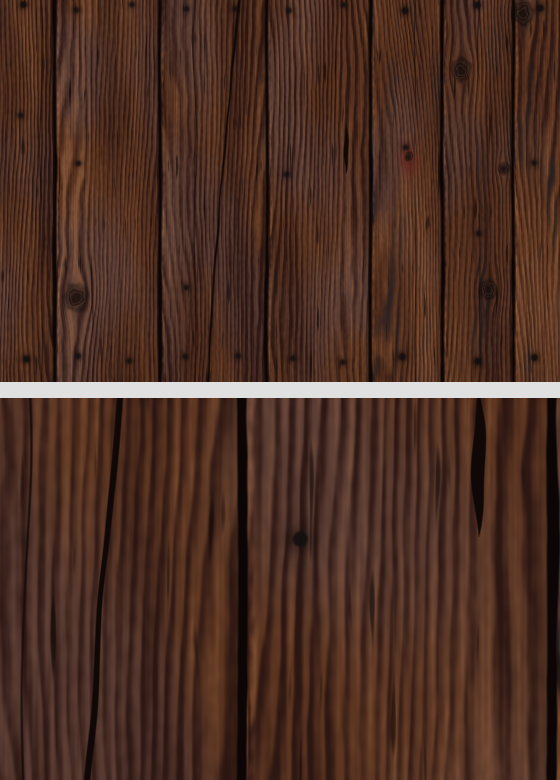
Top, the full canvas; bottom, a detail of the centre.
This texture is drawn by a Shadertoy shader. Its source:

```glsl
// Seven weathered brown planks with wavy grain, knots, nails, cracks and dark gaps

const float EDGES[8] = float[8](-.012, .1445, .419, .699, .97, 1.158, 1.344, 1.476);
// Knot centre and radius
const vec3 KNOTS[6] = vec3[6](vec3(.2, .22, .028), vec3(1.207, .817, .024),
    vec3(1.278, .243, .021), vec3(1.369, .966, .025),
    vec3(1.319, .559, .013), vec3(1.07, .59, .010));

float hash(vec2 c) {
    return fract(sin(dot(c, vec2(127.1, 311.7))) * 43758.55);
}

vec2 gradient(vec2 c) {
    float a = 6.2832 * hash(c);
    return vec2(cos(a), sin(a));
}

// Gradient noise, about -0.7 to 0.7
float noise(vec2 p) {
    vec2 i = floor(p), f = p - i;
    vec2 u = f * f * f * (f * (f * 6. - 15.) + 10.);
    vec2 e = vec2(1, 0);
    float low = mix(dot(gradient(i), f), dot(gradient(i + e), f - e), u.x);
    float high = mix(dot(gradient(i + e.yx), f - e.yx), dot(gradient(i + 1.), f - 1.), u.x);
    return mix(low, high, u.y);
}

// Soft mask of a line or disc: 1 inside the radius
float cover(float d, float radius, float soft) {
    return 1. - smoothstep(radius - soft, radius + soft, d);
}

void mainImage(out vec4 fragColor, in vec2 fragCoord) {
    vec2 p = fragCoord / iResolution.y;
    float soft = 1. / iResolution.y;
    float x = p.x + .004 * noise(p * vec2(2, 3));

    // Find the plank
    int board = 0;
    for (int i = 1; i < 7; i++) if (x > EDGES[i]) board = i;
    float id = float(board);
    float left = EDGES[board], width = EDGES[board + 1] - left;
    vec2 seed = vec2(17.3, 9.7) * id;

    // Bend the grain around knots
    vec2 q = p;
    for (int i = 0; i < 6; i++) {
        vec2 d = (p - KNOTS[i].xy) * vec2(1, .55) / KNOTS[i].z;
        q.x -= (p.x - KNOTS[i].x) * .85 * exp(-.45 * dot(d, d));
    }

    // Growth rings: slow rise to a sharp dark line
    float wave = noise(q * vec2(5, .8) + seed);
    float f = 68. * q.x + (board == 4 ? 9. : 6.) * wave
            + 1.3 * noise(q * vec2(13, 2.5) + seed) + .25 * noise(q * vec2(40, 14));
    float r = fract(f);
    float ring = smoothstep(0., .6, r) * (1. - smoothstep(.72, 1., r));
    ring = mix(ring, .5, smoothstep(.35, .9, fwidth(f)));

    // Fibres, patches and tone per plank
    float fibre = noise(q * vec2(230, 7) + seed) + .7 * noise(q * vec2(95, 3) - seed);
    float rough = noise(p * vec2(150, 60));
    float stain = noise(q * vec2(11, 1.6) + seed + 40.);
    float contrast = .43 + .4 * noise(q * vec2(9, .7) - seed);
    float tone = .49 + contrast * (ring - .5) + .27 * fibre + .12 * rough
               + .45 * stain + .12 * (hash(seed) - .5);
    vec3 warm = mix(vec3(.37, .25, .21), vec3(.38, .22, .13),
                    smoothstep(-.3, .3, noise(p * vec2(6, 3) + seed) + (board > 3 ? .2 : 0.)));
    vec3 col = mix(vec3(.17, .085, .07), warm, smoothstep(-.05, .85, tone));
    col = mix(col, vec3(.52, .34, .23), .85 * smoothstep(.68, 1.15, tone));

    // Blue-grey weathering on the right planks, and a red stain
    float blue = smoothstep(.1, .45, noise(p * vec2(17, 4) + 5.)) * (1. - ring);
    if (board > 3) col = mix(col, vec3(.13, .12, .14), .7 * blue);
    vec2 redAt = (p - vec2(1.07, .58)) / vec2(.025, .04);
    col = mix(col, vec3(.38, .10, .09), .5 * exp(-dot(redAt, redAt)) * (.5 + ring));

    // Knots: dark core, faint rings, darker rim
    for (int i = 0; i < 6; i++) {
        vec2 d = p - KNOTS[i].xy;
        float dist = length(d * vec2(1, .9)) / KNOTS[i].z + .3 * noise(d * 55. + KNOTS[i].xy * 30.);
        float rings = .5 + .5 * sin(dist * 17. + 3. * noise(d * 90.));
        vec3 core = mix(vec3(.10, .06, .05), vec3(.25, .17, .14), rings * smoothstep(.1, .8, dist));
        col = mix(col, core, .9 * (1. - smoothstep(.6, 1.05, dist)));
        col *= 1. - .35 * exp(-20. * (dist - 1.) * (dist - 1.));
    }

    // Small flecks and one thin broken crack per plank
    vec3 crackColor = vec3(.06, .03, .025);
    float fleck = smoothstep(.38, .55, noise(p * vec2(110, 9) + seed));
    float crackX = left + width * mix(.3, .8, hash(seed + 2.)) + .012 * noise(vec2(p.y * 4., id));
    float broken = smoothstep(-.1, .15, noise(vec2(p.y * 3., id + 7.5)));
    col = mix(col, crackColor, max(.6 * fleck, .8 * broken * cover(abs(p.x - crackX), .001, soft)));

    // Long split in the third plank and a gash in the fourth
    float splitX = .545 + .082 * pow(p.y, 1.3) + .005 * noise(vec2(p.y * 9., 3.));
    float split = cover(abs(p.x - splitX), .0027 + .002 * noise(vec2(p.y * 5., 8.)), soft);
    float gashX = .907 + .008 * noise(vec2(p.y * 16., 1.));
    float gash = cover(abs(p.x - gashX), .006 * (1. - pow((p.y - .61) / .065, 2.)), soft);
    col = mix(col, crackColor, max(split, gash * step(abs(p.y - .61), .065)));

    // Nails: two rows, paired on wide planks, plus a stray one
    for (int j = 0; j < 5; j++) {
        float across = width > .24 ? mix(.22, .73, float(j & 1)) : .47;
        float up = j == 4 ? mix(.2, .75, hash(seed + 5.)) : (j < 2 ? .06 : .98);
        vec2 jitter = .008 * gradient(vec2(width > .24 ? j : j / 2, id));
        float d = length(p - vec2(left + across * width, up) - jitter);
        col *= 1. - .35 * exp(-d * d * 6000.);
        col = mix(col, vec3(.08, .06, .065), .9 * cover(d, .0065, 2. * soft));
    }

    // Ragged gaps with shaded and lit plank edges
    float fromLeft = x - left, toRight = left + width - x;
    float chip = .0012 * noise(vec2(p.y * 30., id)) + .003 * smoothstep(.2, .5, noise(vec2(p.y * 5., id + .5)));
    col *= 1. - .45 * exp(-toRight / .006);
    col += vec3(.10, .06, .04) * exp(-pow((fromLeft - .008) / .003, 2.)) * (.5 + rough);
    float gap = cover(min(fromLeft, toRight), .0042 + chip, 1.5 * soft);
    col = mix(col, vec3(.045, .02, .018), gap);

    fragColor = vec4(clamp(col, 0., 1.), 1.);
}
```
